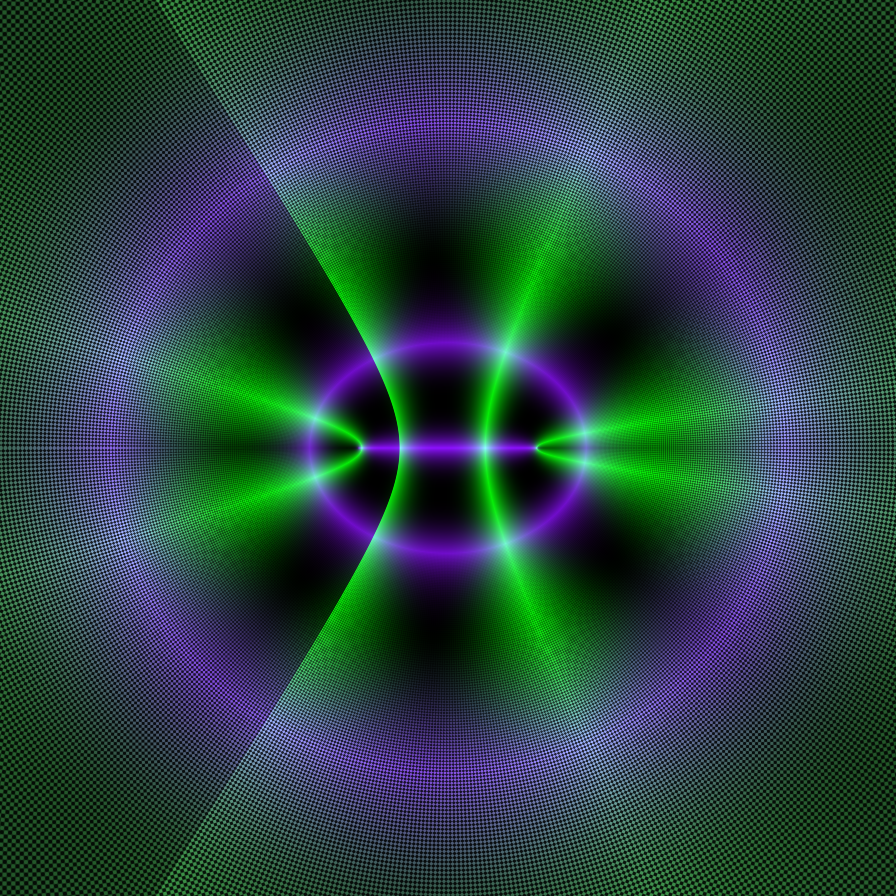
Give the GLSL for this background, as a WebGL 2 fragment shader.

```glsl
#version 300 es
precision highp float;
// Confocal ellipses and hyperbolas drawn as violet and green glows.
// The plane is mapped to elliptic coordinates; whole units of each coordinate
// shine, and a fine lattice in the same coordinates dots the outer field.

uniform vec2 u_resolution;
out vec4 fragColor;

const float PI = 3.14159265;
const float FOCUS = 0.1;            // half distance between the foci
const float LATTICE = 100.0;        // dots per coordinate unit
const vec3 VIOLET = vec3(0.55, 0.06, 1.0);
const vec3 GREEN = vec3(0.02, 0.93, 0.02);
const vec3 PALE_GREEN = vec3(0.36, 0.92, 0.42);

// x: ellipse coordinate, y: hyperbola angle, z: local scale of the mapping
vec3 ellipticCoords(vec2 p) {
    float toLeft = length(p + vec2(1.0, 0.0));
    float toRight = length(p - vec2(1.0, 0.0));
    float mu = acosh(max(0.5 * (toLeft + toRight), 1.0));
    float nu = acos(clamp(0.5 * (toLeft - toRight), -1.0, 1.0));
    return vec3(mu, nu, sqrt(toLeft * toRight));
}

// Peaked glow around every whole number
float unitGlow(float x, float sharpness) {
    float d = abs(x - floor(x + 0.5));
    return pow(max(1.0 - 2.0 * d, 0.0001), sharpness);
}

// Green glow; the angle wraps by a full turn at one hyperbola
float hyperbolaGlow(float nu, float pixel, float sharpness) {
    float wrapped = smoothstep(-pixel, pixel, nu - (PI - 1.0));
    return mix(unitGlow(nu - PI, sharpness), unitGlow(nu + PI, sharpness), wrapped);
}

// Round dots on a square lattice, from 0 in the gaps to 1 in the dots
float latticeDots(vec2 q) {
    vec2 wave = cos(2.0 * PI * q);
    return smoothstep(0.2, 0.8, 0.5 + 0.25 * (wave.x + wave.y));
}

void main() {
    float size = min(u_resolution.x, u_resolution.y);
    vec2 p = (gl_FragCoord.xy - 0.5 * u_resolution) / (size * FOCUS);
    vec3 e = ellipticCoords(p);
    float pixel = 1.0 / (size * FOCUS * max(e.z, 0.001));

    // Both glows soften outward
    float outer = smoothstep(1.4, 2.3, e.x);
    float soft = smoothstep(0.6, 1.8, e.x);
    float violet = unitGlow(e.x, mix(3.0, 1.9, soft));
    violet *= mix(1.0, 0.8, smoothstep(0.4, 1.0, e.x));
    violet *= 1.0 - smoothstep(2.3, 2.7, e.x);

    // Green streaks melt into a dimmer field beyond the second ellipse
    float streaks = hyperbolaGlow(e.y, 0.6 * pixel, mix(3.0, 1.6, soft));
    float green = mix(streaks, 0.37 + 0.26 * streaks, outer);
    vec3 color = VIOLET * violet + mix(GREEN, PALE_GREEN, outer) * green;

    // Dots fade in outward and fade away where finer than a pixel
    float visible = 1.0 - smoothstep(0.6, 1.2, LATTICE * pixel);
    float contrast = smoothstep(0.9, 2.3, e.x) * 0.88;
    float dots = mix(0.5, latticeDots(LATTICE * e.xy), visible);
    color *= mix(1.0, dots, contrast);

    fragColor = vec4(min(color, 1.0), 1.0);
}
```
